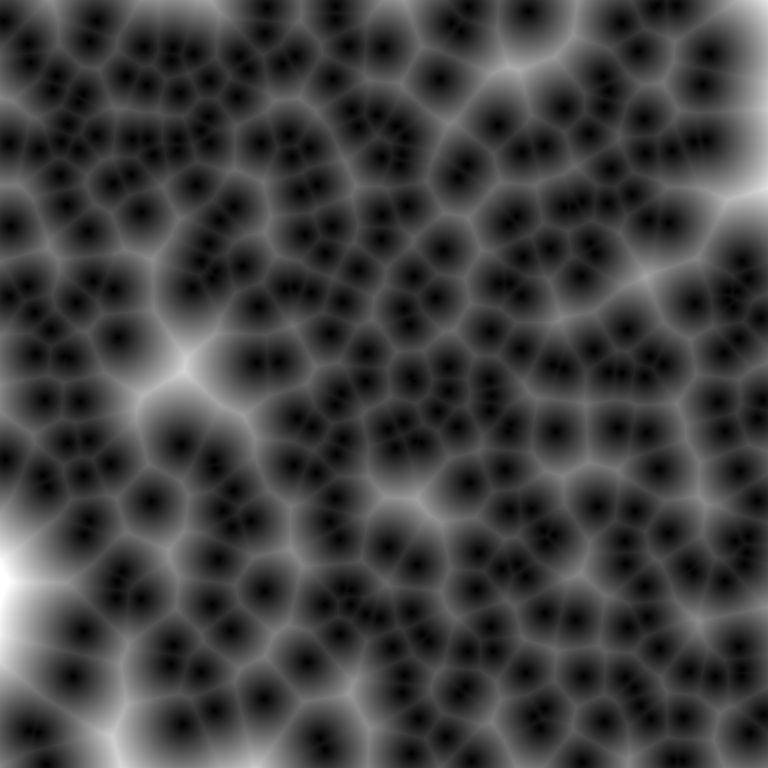
Write a three.js fragment shader that draws this texture.

```glsl
varying vec2 vUv;

#define GRID 8.0          // blocks across the canvas
#define MAX_SEEDS 8       // most seeds in one block
#define COUNT_SPREAD 7.8  // range of the random seed count
#define REACH 0.115       // distance at which the glow turns white
#define SEED 17.0

// Two random values from a block and an index
vec2 hash2(vec3 p) {
  p = fract((p + SEED) * vec3(0.1031, 0.1030, 0.0973));
  p += dot(p, p.yzx + 33.33);
  return fract((p.xx + p.yz) * p.zy);
}

// Squared distance to the closest seed of one block, in block units
float blockDistance(vec2 position, vec2 block) {
  float closest = 1e3;
  float count = 1.0 + floor(COUNT_SPREAD * hash2(vec3(block, 71.0)).x);
  for (int i = 0; i < MAX_SEEDS; i++) {
    if (float(i) >= count) break;
    vec2 toSeed = block + hash2(vec3(block, float(i))) - position;
    closest = min(closest, dot(toSeed, toSeed));
  }
  return closest;
}

// Cellular noise with an uneven number of seeds per block
float seedDistance(vec2 uv) {
  vec2 position = uv * GRID;
  vec2 home = floor(position);
  float closest = 1e3;
  for (int y = -1; y <= 1; y++) {
    for (int x = -1; x <= 1; x++) {
      vec2 block = home + vec2(float(x), float(y));
      // Seeds lie only inside the canvas
      bool inside = all(greaterThanEqual(block, vec2(0.0))) &&
                    all(lessThan(block, vec2(GRID)));
      if (inside) closest = min(closest, blockDistance(position, block));
    }
  }
  return sqrt(closest) / GRID;
}

void main() {
  // Dark seeds brighten linearly toward the cell borders
  float brightness = clamp(seedDistance(vUv) / REACH, 0.0, 1.0);
  gl_FragColor = vec4(vec3(brightness), 1.0);
}
```
